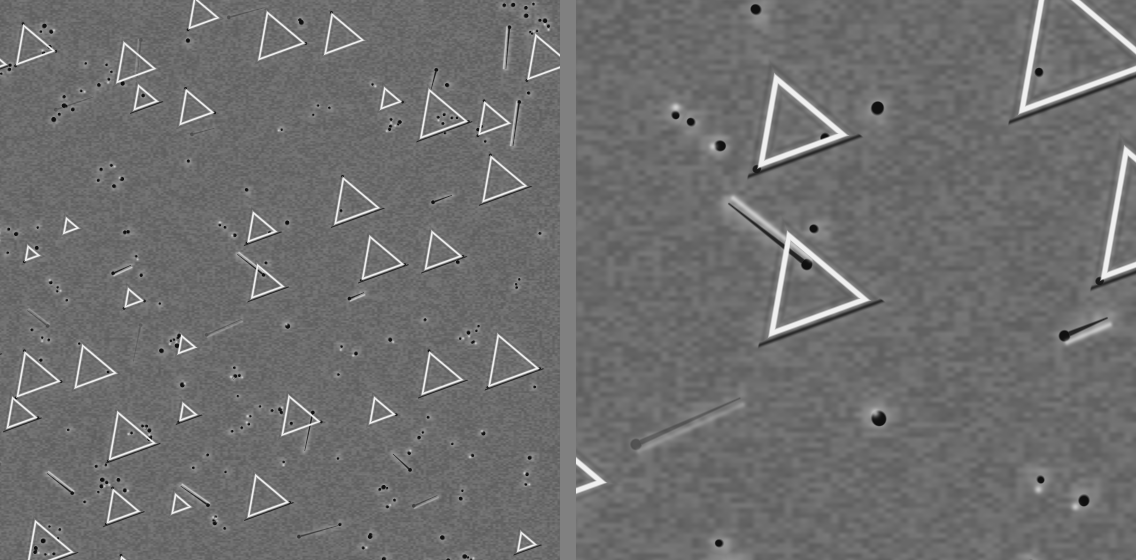
Left, the full canvas; right, a detail of the centre.
This texture is drawn by a Shadertoy shader. Its source:

```glsl
// Etched grey surface: white triangle outlines sharing one orientation, clusters
// of dark pits with pale rings, and short streaks along the triangle edges.
// Each feature kind is scattered on its own jittered grid; ink = (glow, dark, bright).

const float BASE_GREY = 0.418, DARK_GREY = 0.06, BRIGHT_GREY = 0.94;
const float GRAIN_AMOUNT = 0.10, GRAIN_SCALE = 290.0;
const float TRIANGLE_GRID = 7.0, TRIANGLE_CHANCE = 0.74;
const float TRIANGLE_MIN = 0.014, TRIANGLE_MAX = 0.053;
const float OUTLINE_HALF = 0.0016;
const float PIT_GRID = 11.0, PIT_CHANCE = 0.60, PIT_SPREAD = 0.036;
const float STREAK_GRID = 6.0, STREAK_CHANCE = 0.62;
const float TILT = -0.175;               // direction of the right-hand corner
const float THIRD_TURN = 2.0943951;

float softEdge;                          // anti-aliasing half width

vec2 hash2(vec2 p) {
    vec3 q = fract(p.xyx * vec3(0.1031, 0.1030, 0.0973));
    q += dot(q, q.yzx + 33.33);
    return fract((q.xx + q.yz) * q.zy);
}

float valueNoise(vec2 p) {
    vec2 i = floor(p), f = fract(p);
    f = f * f * (3.0 - 2.0 * f);
    vec2 e = vec2(0.0, 1.0);
    return mix(mix(hash2(i).x, hash2(i + e.yx).x, f.x),
               mix(hash2(i + e.xy).x, hash2(i + e.yy).x, f.x), f.y);
}

vec2 direction(float a) { return vec2(cos(a), sin(a)); }
float fill(float d) { return 1.0 - smoothstep(-softEdge, softEdge, d); }
float bell(float d, float width) { return exp(-d * d / (width * width)); }

// Outline with a thin dark fringe, sometimes a shadowed lower edge and corner pits
vec3 triangleInk(vec2 p, vec2 id) {
    vec2 size = hash2(id + 31.7), extra = hash2(id + 57.3);
    float radius = mix(TRIANGLE_MIN, TRIANGLE_MAX, size.x);
    float d = -1.0, pits = 0.0;
    for (int k = 0; k < 3; k++) {
        vec2 corner = direction(TILT + float(k) * THIRD_TURN);
        d = max(d, dot(p, -corner) - 0.5 * radius);
        float hasPit = step(0.62, hash2(id + 7.1 * float(k) + 3.0).x);
        pits = max(pits, hasPit * fill(length(p - corner * (radius + 0.004)) - 0.0026));
    }
    float lower = dot(p, -direction(TILT + THIRD_TURN)) - 0.5 * radius;
    float shadow = step(0.5, extra.x) * bell(lower - 0.0042, 0.0013) * fill(d - 0.0065);
    float fringe = 0.17 * bell(abs(d) - 0.0045, 0.0016);
    float glow = 0.07 * bell(d, 0.009);
    return vec3(glow, max(max(fringe, 0.75 * shadow), 0.9 * pits), fill(abs(d) - OUTLINE_HALF));
}

// A loose group of pits, each in a pale ring, some with a bright fleck
vec3 pitInk(vec2 p, vec2 id) {
    vec3 ink = vec3(0.0);
    vec2 group = hash2(id + 11.9);
    int count = 1 + int(7.0 * group.x * group.x);
    for (int k = 0; k < count; k++) {
        vec2 seed = id * 3.0 + float(k) * 17.3;
        vec2 spot = (hash2(seed + 5.0) - 0.5) * 2.0 * PIT_SPREAD * mix(0.35, 1.0, group.y);
        vec2 look = hash2(seed + 91.0);
        float radius = mix(0.0018, 0.0040, look.x * look.x);
        vec2 q = p - spot;
        float squash = 1.0 + 0.35 * dot(normalize(q + 1e-5), direction(look.y * 6.28));
        float r = length(q) * squash;
        float fleck = step(0.72, look.y) * bell(length(q - 0.0055 * direction(look.x * 40.0)), 0.0023);
        ink = max(ink, vec3(0.16 * bell(r, radius + 0.0042), fill(r - radius), 0.65 * fleck));
    }
    return ink;
}

// A tapered scratch following one of the edge directions, with an end blob
vec3 streakInk(vec2 p, vec2 id) {
    vec2 shape = hash2(id + 71.3), look = hash2(id + 23.9);
    float angle = TILT + 1.5707963 + floor(shape.x * 3.0) * THIRD_TURN + 0.2 * (look.x - 0.5);
    vec2 axis = direction(angle);
    vec2 q = vec2(dot(p, axis), dot(p, vec2(-axis.y, axis.x)));
    float halfLength = mix(0.012, 0.040, shape.y);
    float along = clamp(q.x, -halfLength, halfLength);
    float d = length(q - vec2(along, 0.0));
    float taper = 0.5 + 0.5 * along / halfLength;
    float strength = mix(0.25, 1.0, smoothstep(0.1, 0.5, look.y));
    float line = fill(d - mix(0.0004, 0.0016, taper));
    float blob = fill(length(q - vec2(halfLength, 0.0)) - 0.0033);
    float rim = step(0.55, look.x) * bell(length(q - vec2(along, 0.0042)), 0.0017);
    return strength * vec3(0.15 * bell(d, 0.0062), max(0.85 * line, blob), 0.6 * rim);
}

// Gathers one feature kind from the surrounding cells of its grid
vec3 scatter(vec2 uv, float grid, float chance, float jitter, int kind) {
    vec3 ink = vec3(0.0);
    vec2 home = floor(uv * grid);
    for (int y = -1; y <= 1; y++)
    for (int x = -1; x <= 1; x++) {
        vec2 cell = home + vec2(x, y);
        vec2 id = cell + 40.0 + 100.0 * float(kind);
        if (hash2(id + 0.5).x > chance) continue;
        vec2 p = uv - (cell + 0.5 + jitter * (hash2(id + 13.1) - 0.5)) / grid;
        ink = max(ink, kind == 0 ? triangleInk(p, id) : kind == 1 ? pitInk(p, id) : streakInk(p, id));
    }
    return ink;
}

void mainImage(out vec4 fragColor, in vec2 fragCoord) {
    vec2 uv = fragCoord / iResolution.y;
    softEdge = max(0.75 / iResolution.y, 0.0007);

    vec3 ink = scatter(uv, TRIANGLE_GRID, TRIANGLE_CHANCE, 0.75, 0);
    ink = max(ink, scatter(uv, PIT_GRID, PIT_CHANCE, 0.85, 1));
    ink = max(ink, scatter(uv, STREAK_GRID, STREAK_CHANCE, 0.9, 2));

    // Fine grain, slightly drawn out sideways, over a faint broad mottling
    float grain = valueNoise(uv * GRAIN_SCALE * vec2(0.75, 1.15)) - 0.5;
    float mottle = valueNoise(uv * 45.0) - 0.5;
    float grey = BASE_GREY + GRAIN_AMOUNT * grain + 0.015 * mottle + ink.x;
    grey = mix(grey, DARK_GREY, ink.y);
    grey = mix(grey, BRIGHT_GREY, ink.z);
    fragColor = vec4(vec3(grey), 1.0);
}
```
